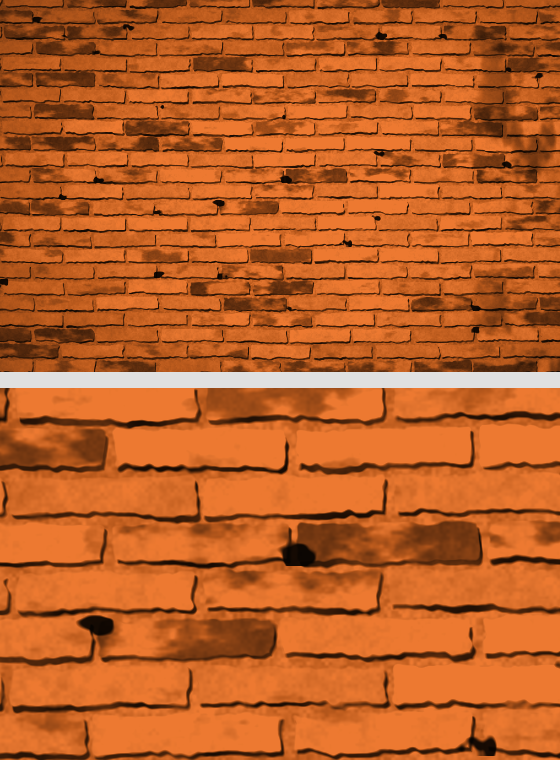
Top, the full canvas; bottom, a detail of the centre.
This texture is drawn by a WebGL 1 fragment shader. Its source:

```glsl
precision highp float;
// Weathered orange brick wall in running bond, with rough joints, soot and chipped corners.

uniform vec2 u_resolution;

const float ROWS = 23.33;          // courses over the canvas height
const float BRICK_LENGTH = 3.956;  // joint spacing, in course heights
const float HALF_HEIGHT = 0.385;
const float HALF_JOINT = 0.11;
const float CORNER = 0.07;

struct Brick {
  float dist;   // signed distance to the brick edge, negative inside
  vec2 local;   // offset from the nearest upright joint
  vec2 id;      // brick number and course
  vec2 jointId;
};

float hash(vec2 p) {
  vec3 q = fract(vec3(p.xyx) * 0.1031);
  q += dot(q, q.yzx + 33.33);
  return fract((q.x + q.y) * q.z);
}

float noise(vec2 p) {
  vec2 cell = floor(p);
  vec2 f = fract(p);
  f = f * f * (3.0 - 2.0 * f);
  float low = mix(hash(cell), hash(cell + vec2(1.0, 0.0)), f.x);
  float high = mix(hash(cell + vec2(0.0, 1.0)), hash(cell + 1.0), f.x);
  return mix(low, high, f.y);
}

float fbm(vec2 p) {
  float sum = 0.0;
  float gain = 0.533;
  for (int i = 0; i < 4; i++) {
    sum += gain * noise(p);
    p = p * 2.07 + 17.3;
    gain *= 0.5;
  }
  return sum;
}

// Running bond with jittered joints; y counts courses downward.
Brick layBrick(vec2 p) {
  p.y += 0.16 * (noise(p * 0.22 + 50.0) - 0.5);
  float course = floor(p.y + 0.5);
  float shift = mod(course, 2.0) * 0.5 * BRICK_LENGTH + 0.4 * (hash(vec2(course, 7.0)) - 0.5);
  float x = p.x - shift;
  float joint = floor(x / BRICK_LENGTH + 0.5);
  vec2 jointId = vec2(joint, course) + 40.0;
  float jitter = 0.28 * (hash(jointId) - 0.5);
  vec2 local = vec2(x - joint * BRICK_LENGTH - jitter, p.y - course);
  vec2 edge = vec2(HALF_JOINT - abs(local.x), abs(local.y) - HALF_HEIGHT) + CORNER;
  float dist = length(max(edge, 0.0)) + min(max(edge.x, edge.y), 0.0) - CORNER;
  dist += 0.13 * (noise(p * vec2(1.6, 2.4)) - 0.5) + 0.08 * (noise(p * 6.0) - 0.5);
  vec2 id = jointId - vec2(1.0 - step(0.0, local.x), 0.0);
  return Brick(dist, local, id, jointId);
}

float coverage(float dist, float blur) {
  return 1.0 - smoothstep(-blur, blur, dist);
}

// Broken hole beside an occasional joint.
float chip(Brick b, vec2 p) {
  float chosen = step(0.87, hash(b.jointId + 11.3));
  float side = sign(hash(b.jointId + 23.7) - 0.4);
  vec2 q = (b.local - vec2(0.05, 0.3 * side)) * vec2(0.75, 1.15);
  float radius = 0.10 + 0.16 * hash(b.jointId + 5.1);
  return chosen * coverage(length(q) - radius + 0.35 * (noise(p * 4.5) - 0.5), 0.06);
}

// Soot covers some bricks heavily and streaks the rest.
float sootAmount(Brick b, vec2 p, float grime) {
  float heavy = smoothstep(0.62, 0.92, hash(b.id + 3.9) + 0.25 * grime);
  float patches = fbm(p * vec2(0.75, 1.5) + 31.0 * hash(b.id));
  float blotch = smoothstep(0.62 - 0.3 * heavy, 0.82 - 0.2 * heavy, patches);
  return blotch * (0.18 + 0.30 * heavy);
}

// Damp stains along the right edge.
float dampStain(vec2 uv, vec2 p) {
  float zone = smoothstep(0.74, 0.96, uv.x);
  return zone * smoothstep(0.58, 0.74, fbm(p * vec2(0.42, 0.3) + 9.0));
}

vec3 orangeRamp(float tone) {
  vec3 deep = vec3(1.0, 0.48, 0.15);
  vec3 bright = vec3(1.0, 0.512, 0.205);
  return tone * mix(deep, bright, smoothstep(0.7, 0.9, tone));
}

void main() {
  vec2 uv = gl_FragCoord.xy / u_resolution;
  vec2 p = vec2(uv.x * u_resolution.x / u_resolution.y, 1.0 - uv.y) * ROWS;
  float blur = max(0.035, 0.7 * ROWS / u_resolution.y);
  vec2 fromLight = uv - vec2(0.57, 0.48);
  float grime = clamp(2.2 * dot(fromLight, fromLight), 0.0, 1.0);

  // Brick faces and mortar
  Brick brick = layBrick(p);
  float face = coverage(brick.dist, blur);
  float grain = noise(p * 6.0) + noise(p * 13.0) - 1.0;
  float brickTone = mix(0.97, 0.84, hash(brick.id + 8.2)) + 0.06 * grain;
  brickTone -= sootAmount(brick, p, grime) + 0.16 * (fbm(p * 1.7) - 0.45);
  float mortarTone = 0.79 + 0.13 * grain - 0.22 * (fbm(p * vec2(0.9, 2.0) + 70.0) - 0.5);
  float tone = mix(mortarTone, brickTone, face);

  // Thin shadow below and to the right of each brick
  float depth = noise(p * vec2(0.7, 1.0) + 90.0);
  vec2 shadowOffset = vec2(0.06, 0.07 + 0.10 * depth * depth);
  float shadow = coverage(layBrick(p - shadowOffset).dist, blur) * (1.0 - face);
  tone *= 1.0 - shadow * mix(0.55, 0.92, noise(p * vec2(1.3, 2.0) + 20.0));

  // Wear and uneven light
  tone *= 1.0 - 0.9 * chip(brick, p);
  tone *= 1.0 - 0.45 * dampStain(uv, p);
  tone *= 1.05 - 0.68 * dot(fromLight, fromLight);
  gl_FragColor = vec4(orangeRamp(clamp(tone, 0.03, 0.93)), 1.0);
}
```
